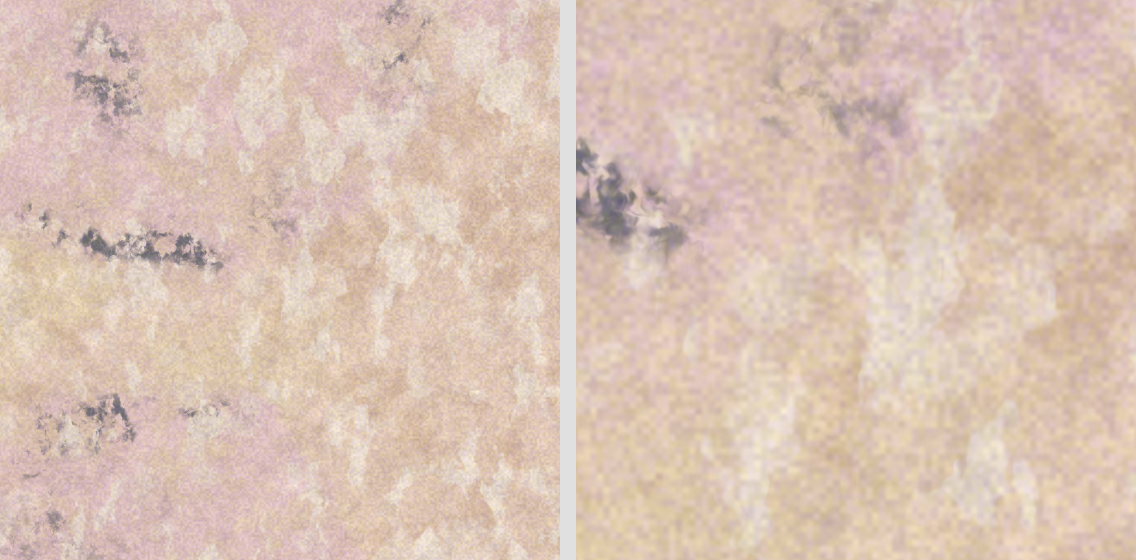
Left: the whole. Right: its middle third, enlarged.
This texture is drawn by a Shadertoy shader. Its source:

```glsl
// Pale peach and pink marble with a sandy band, cream flecks and crumbling grey veins.

const vec3 PEACH = vec3(0.868, 0.768, 0.700);
const vec3 PINK  = vec3(0.876, 0.758, 0.752);
const vec3 CREAM = vec3(0.905, 0.855, 0.805);
const vec3 OCHRE = vec3(0.868, 0.790, 0.675);
const vec3 TAN   = vec3(0.810, 0.685, 0.590);
const vec3 MAUVE = vec3(0.670, 0.575, 0.575);
const vec3 SLATE = vec3(0.400, 0.400, 0.435);

float hash(vec2 cell) {
    vec3 q = fract(vec3(cell.xyx) * 0.1031);
    q += dot(q, q.yzx + 33.33);
    return fract((q.x + q.y) * q.z);
}

float noise(vec2 p) {
    vec2 cell = floor(p), f = fract(p);
    f = f * f * (3.0 - 2.0 * f);
    return mix(mix(hash(cell), hash(cell + vec2(1, 0)), f.x),
               mix(hash(cell + vec2(0, 1)), hash(cell + vec2(1, 1)), f.x), f.y);
}

// Fractal noise, normalised to 0..1
float fbm(vec2 p, int octaves) {
    float sum = 0.0, total = 0.0, amp = 0.5;
    for (int i = 0; i < octaves; i++) {
        sum += amp * noise(p);
        total += amp;
        p = mat2(1.6, 1.2, -1.2, 1.6) * p + 17.3;
        amp *= 0.6;
    }
    return sum / total;
}

vec2 warp(vec2 p, float scale, float amount) {
    return p + amount * (vec2(fbm(p * scale + 3.7, 4), fbm(p * scale + 41.2, 4)) - 0.5);
}

// Soft elliptical weight around a centre
float blob(vec2 p, vec2 centre, vec2 radius) {
    vec2 d = (p - centre) / radius;
    return exp(-dot(d, d));
}

// Signed distance outside the sandy band: negative within it
float bandDistance(vec2 p) {
    float lower = 0.26 + 0.06 * sin(5.0 * p.x) - 0.38 * smoothstep(0.42, 0.85, p.x);
    float upper = 0.58 - 0.06 * sin(4.5 * p.x) + 0.24 * smoothstep(0.5, 0.9, p.x);
    return max(p.y - upper, lower - p.y);
}

// Crooked lines along the middle level of a warped noise field
float veins(vec2 p, float scale, float width) {
    vec2 q = warp(p, scale * 1.5, 0.6 / scale);
    return 1.0 - smoothstep(0.0, width, abs(fbm(q * scale + 8.1, 4) - 0.5));
}

// Small cream patches, drawn out upwards, gathered right of the middle
float creamFlecks(vec2 p) {
    float weight = 0.15 * blob(p, vec2(0.66, 0.69), vec2(0.24, 0.19))
                 + 0.16 * blob(p, vec2(0.36, 0.88), vec2(0.08, 0.12))
                 + 0.16 * blob(p, vec2(0.90, 0.90), vec2(0.15, 0.08))
                 + 0.14 * blob(p, vec2(0.49, 0.41), vec2(0.11, 0.12))
                 + 0.11 * blob(p, vec2(0.72, 0.12), vec2(0.20, 0.16));
    float field = fbm(warp(p, 22.0, 0.04) * vec2(25.0, 13.0) + 5.0, 4);
    return smoothstep(0.60, 0.70, field + weight - 0.02);
}

// Where veins gather: the rims of the band at left, and clouds beyond it
float veinDensity(vec2 p, float outside) {
    float rim = exp(-pow((outside - 0.045) / 0.045, 2.0)) * smoothstep(0.65, 0.2, p.x);
    float cloud = blob(p, vec2(0.19, 0.86), vec2(0.12, 0.14))
                + blob(p, vec2(0.72, 0.92), vec2(0.09, 0.14))
                + 0.8 * blob(p, vec2(0.10, 0.08), vec2(0.24, 0.16))
                + 0.6 * blob(p, vec2(0.44, 0.64), vec2(0.16, 0.12));
    float patches = smoothstep(0.33, 0.58, fbm(p * 10.0 + 12.0, 4));
    return clamp(rim + 0.75 * cloud, 0.0, 1.0) * patches;
}

void mainImage(out vec4 fragColor, in vec2 fragCoord) {
    vec2 p = fragCoord / iResolution.xy;
    float outside = bandDistance(warp(p, 8.0, 0.11));
    float pinkness = smoothstep(-0.02, 0.03, outside);
    float mottled = fbm(p * 30.0 + 9.0, 5);
    float crumbs = fbm(warp(p, 40.0, 0.02) * vec2(62.0, 50.0) + 33.0, 4);

    // Ground: sandy band between patchy pink beds
    float sand = smoothstep(0.46, 0.62, fbm(p * 6.0 + 30.0, 5)) * smoothstep(0.9, 0.25, p.x);
    float rose = smoothstep(0.40, 0.56, fbm(p * 13.0 + 2.0, 5));
    vec3 col = mix(mix(PEACH, OCHRE, 0.8 * sand), mix(PEACH, PINK, rose), pinkness);

    // Tan stains and cream flecks
    float warmSide = blob(p, vec2(0.82, 0.63), vec2(0.28, 0.20));
    float stain = smoothstep(0.54, 0.72, fbm(warp(p, 16.0, 0.06) * 14.0 + 21.0, 5) + 0.08 * warmSide);
    col = mix(col, TAN, 0.55 * stain * (1.0 - 0.6 * pinkness));
    col = mix(col, CREAM, 0.55 * smoothstep(0.54, 0.70, fbm(p * 20.0 + 50.0, 5)));
    col = mix(col, CREAM, 0.88 * creamFlecks(p));
    col += 0.10 * (mottled - 0.5) + 0.10 * (crumbs - 0.5);

    // Mauve haze, then slate where the veins crumble
    float density = veinDensity(p, outside);
    float haze = smoothstep(0.45, 0.70, crumbs) * (0.15 * pinkness + 0.75 * density);
    float line = veins(p, 17.0, 0.09) * smoothstep(0.32, 0.55, crumbs);
    float fine = veins(p + 0.37, 30.0, 0.08) * smoothstep(0.38, 0.6, mottled);
    float knot = smoothstep(0.50, 0.68, 0.5 * (crumbs + mottled) + 0.06 * line);
    col = mix(col, MAUVE, 0.75 * haze);
    col = mix(col, MAUVE, 0.75 * max(fine, line) * density);
    col = mix(col, SLATE, 0.85 * max(knot, 0.6 * line * fine) * smoothstep(0.3, 0.85, density));

    // Fine grain, tinted between rose and straw
    float light = noise(p * 256.0) - 0.5;
    float tint = noise(p * 256.0 + 71.0) - 0.5;
    col += 0.085 * light + 0.085 * tint * vec3(0.3, 0.5, -0.9);

    fragColor = vec4(clamp(col, 0.0, 1.0), 1.0);
}
```
